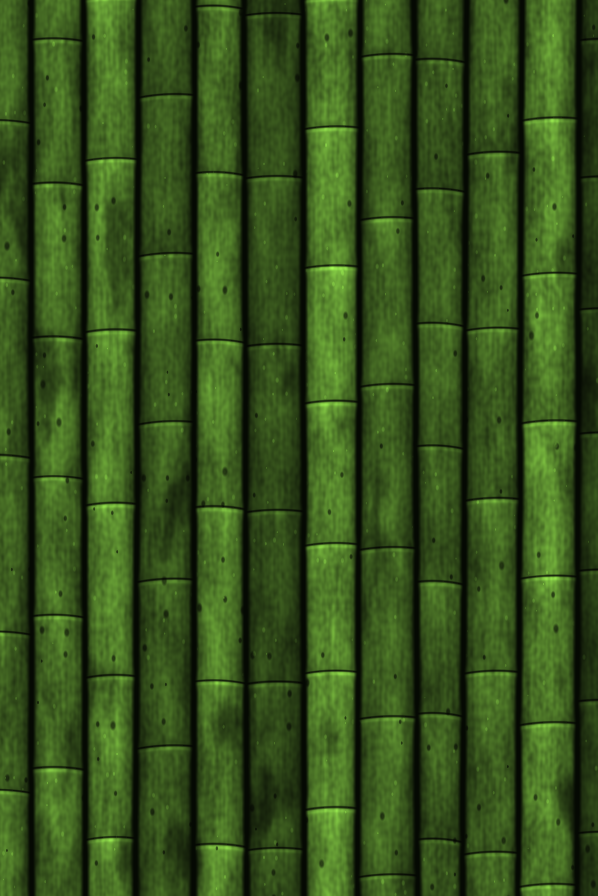
Write a Shadertoy shader that draws this texture.

```glsl
// A wall of upright bamboo stalks, each split into segments by dark, bowed node lines.
// Irregular edges pick the stalk, a rounded profile shades it, and gradient noise
// adds vertical fibres, mottling, dark stains and small flecks.

const float FIRST_EDGE   = -0.043;  // all lengths are in canvas widths
const float STALK_PITCH  = 0.0916;
const float EDGE_JITTER  = 0.013;
const float STALK_LEAN   = 0.010;
const float GAP          = 0.0028;  // half width of the dark gap
const float NODE_MIN     = 0.205;   // shortest and longest segment
const float NODE_MAX     = 0.293;
const float NODE_LINE    = 0.0017;  // half width of a node line
const float NODE_BOW     = 0.0035;
const float NODE_TILT    = 0.005;
const float ROUNDNESS    = 0.45;
const float GAIN         = 1.26;
const float FIBRE_AMOUNT = 0.20;
const float GRAIN_AMOUNT = 0.22;
const float MOTTLE_AMOUNT = 0.34;
const float STAIN_AMOUNT = 0.45;
const vec3  GREEN        = vec3(0.65, 1.0, 0.335);
const vec3  GAP_COLOR    = vec3(0.018, 0.035, 0.010);
// Brightness of each stalk, left to right
const float STALK_TONE[12] = float[12](0.32, 0.35, 0.40, 0.29, 0.38, 0.25,
                                       0.43, 0.31, 0.30, 0.33, 0.43, 0.20);

vec2 hash2(vec2 p) {
    vec3 q = fract(vec3(p.xyx) * vec3(0.1031, 0.1030, 0.0973));
    q += dot(q, q.yzx + 33.33);
    return fract((q.xx + q.yz) * q.zy);
}

float gradientDot(vec2 cell, vec2 f, vec2 corner) {
    float angle = 6.2832 * hash2(cell + corner).x;
    return dot(vec2(cos(angle), sin(angle)), f - corner);
}

// Gradient noise, about -0.7 to 0.7
float gnoise(vec2 p) {
    vec2 i = floor(p), f = p - i;
    vec2 w = f * f * f * (f * (f * 6.0 - 15.0) + 10.0);
    return mix(mix(gradientDot(i, f, vec2(0, 0)), gradientDot(i, f, vec2(1, 0)), w.x),
               mix(gradientDot(i, f, vec2(0, 1)), gradientDot(i, f, vec2(1, 1)), w.x), w.y);
}

float fbm(vec2 p) {
    float sum = 0.0, amp = 1.0;
    for (int k = 0; k < 4; k++) {
        sum += amp * gnoise(p);
        p = p * 2.03 + 17.3;
        amp *= 0.55;
    }
    return sum;
}

// Sparse soft dots, one at most in each cell
float flecks(vec2 p, vec2 cell, float chance, float radius) {
    vec2 id = floor(p / cell);
    vec2 center = (id + 0.25 + 0.5 * hash2(id + 7.0)) * cell;
    vec2 pick = hash2(id + 91.0);
    float size = radius * (0.5 + pick.y);
    vec2 d = (p - center) * vec2(1.0, 0.6);
    return step(pick.x, chance) * smoothstep(size, size * 0.3, length(d));
}

// Left edge of a stalk at height y
float stalkEdge(float id, float y) {
    vec2 h = hash2(vec2(id, 3.0)) - 0.5;
    return FIRST_EDGE + STALK_PITCH * id + EDGE_JITTER * h.x
         + STALK_LEAN * h.y * (y - 0.75) + 0.0016 * gnoise(vec2(y * 5.0, id * 7.3));
}

void mainImage(out vec4 fragColor, in vec2 fragCoord) {
    float pixel = 1.0 / iResolution.x;
    vec2 p = fragCoord * pixel;

    // Stalk under this point; u runs from -1 to 1 across it
    float id = floor((p.x - FIRST_EDGE) / STALK_PITCH);
    if (p.x < stalkEdge(id, p.y)) id -= 1.0;
    else if (p.x >= stalkEdge(id + 1.0, p.y)) id += 1.0;
    float left = stalkEdge(id, p.y), right = stalkEdge(id + 1.0, p.y);
    float u = (2.0 * p.x - left - right) / (right - left);
    vec2 rndA = hash2(vec2(id, 11.0)), rndB = hash2(vec2(id, 29.0));

    // Signed height above the nearest node
    float spacing = mix(NODE_MIN, NODE_MAX, rndA.x);
    float bowed = p.y + NODE_BOW * (u * u - 0.3) + NODE_TILT * (rndB.x - 0.5) * u;
    float t = bowed / spacing + rndA.y * 5.0;
    t += 0.12 * gnoise(vec2(t * 0.6, id * 3.7));
    float node = round(t);
    float d = (t - node) * spacing;
    float segment = floor(t);
    float segmentTone = hash2(vec2(id, segment + 50.0)).x - 0.5;

    // Rounded profile, swelling slightly at the nodes
    float gap = GAP * (1.0 - 0.6 * exp(-d * d / 0.0002));
    float inset = min(p.x - left, right - p.x) - gap;
    float profile = pow(max(1.0 - u * u, 0.0), ROUNDNESS);
    profile *= 1.0 + 0.22 * (rndB.y - 0.65) * u;
    float tone = GAIN * STALK_TONE[clamp(int(id), 0, 11)] * profile;

    // Wear: fibres, grain, mottling and stains differ on every stalk
    vec2 q = p + vec2(id * 2.7, id * 1.9);
    float mottle = fbm(q * vec2(22.0, 8.0));
    float stain = smoothstep(0.15, 0.75, fbm(q * vec2(11.0, 4.5) + 40.0));
    tone *= 1.0 + FIBRE_AMOUNT * gnoise(q * vec2(150.0, 11.0))
                + GRAIN_AMOUNT * gnoise(q * vec2(130.0, 85.0))
                + MOTTLE_AMOUNT * mottle + 0.16 * segmentTone;
    tone *= 1.0 - STAIN_AMOUNT * stain;
    tone *= 1.0 - 0.55 * flecks(q, vec2(0.034, 0.058), 0.22, 0.0042);
    tone += 0.13 * profile * flecks(q, vec2(0.016, 0.021), 0.10, 0.0026);

    // Nodes: pale below, a thin lit lip, shade above and a dark line
    float below = step(d, 0.0);
    tone *= 1.0 + 0.16 * below * exp(d / 0.045) - 0.14 * (1.0 - below) * exp(-d / 0.016);
    tone *= 1.0 + 0.24 * exp(-pow((d + 0.0055) / 0.003, 2.0));
    float line = 1.0 - smoothstep(NODE_LINE - pixel, NODE_LINE + pixel, abs(d));
    tone *= 1.0 - 0.72 * line;

    // Blend into the dark gap between stalks
    float body = smoothstep(-pixel, 0.005 + pixel, inset);
    fragColor = vec4(mix(GAP_COLOR, GREEN * tone, body), 1.0);
}
```
